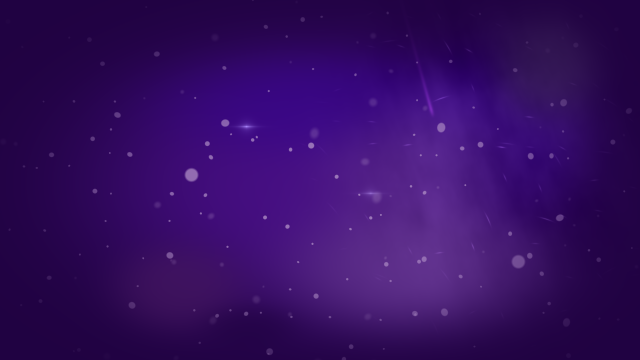
Write a Shadertoy shader that draws this background.

```glsl
// Deep violet nebula with soft haze, drifting dust, faint sparks and lens glints.
#define EDGE   vec3(0.126, 0.008, 0.257)
#define VIOLET vec3(0.272, 0.055, 0.510)
#define BLUE   vec3(0.215, 0.015, 0.550)
#define HAZE   vec3(0.375, 0.195, 0.545)
#define PLUM   vec3(0.275, 0.095, 0.380)
#define SMOKE  vec3(0.215, 0.115, 0.330)
#define DUST   vec3(0.680, 0.550, 0.770)
#define GLINT  vec3(0.420, 0.480, 0.460)
#define DUST_LAYERS 4
#define DUST_ALPHA 0.95
#define SPARK_ALPHA 0.30

float hash(vec2 p) {
    return fract(sin(dot(p, vec2(127.1, 311.7))) * 43758.5453);
}

float noise(vec2 p) {
    vec2 i = floor(p), f = fract(p);
    f = f * f * (3.0 - 2.0 * f);
    return mix(mix(hash(i), hash(i + vec2(1, 0)), f.x),
               mix(hash(i + vec2(0, 1)), hash(i + vec2(1, 1)), f.x), f.y);
}

float fbm(vec2 p) {
    float sum = 0.0, amp = 0.5;
    for (int i = 0; i < 5; i++) {
        sum += amp * noise(p);
        p = mat2(1.6, 1.2, -1.2, 1.6) * p + 7.3;
        amp *= 0.5;
    }
    return sum;
}

// Elliptical glow with a flattened centre
float glow(vec2 p, vec2 center, vec2 radius) {
    vec2 d = (p - center) / radius;
    return exp(-pow(dot(d, d), 1.45));
}

// Coordinates along and across an axis at angle a
vec2 alongAxis(vec2 p, float a) {
    return vec2(dot(p, vec2(cos(a), sin(a))), dot(p, vec2(-sin(a), cos(a))));
}

float disc(vec2 d, float r, float blur) {
    float soft = r * blur + 0.6 / iResolution.y;
    return 1.0 - smoothstep(r - soft, r + soft, length(d));
}

// One jittered dust disc per occupied grid cell; larger ones are often faint
float dust(vec2 p, float cell, float radius, float density, float seed) {
    vec2 id = floor(p / cell);
    if (hash(id + seed) > density) return 0.0;
    vec2 jitter = vec2(hash(id + seed + 13.1), hash(id + seed + 27.7));
    vec2 d = p - (id + 0.2 + 0.6 * jitter) * cell;
    d = alongAxis(d, 6.3 * jitter.x) * vec2(mix(0.8, 1.05, jitter.y), 1.0);
    float r = radius * mix(0.8, 1.2, hash(id + seed + 41.3));
    float faint = step(0.95 - 35.0 * radius, hash(id + seed + 59.9));
    return mix(0.85, 0.30, faint) * disc(d, r, mix(0.06, 0.45, faint));
}

// Short thin sparks, one per occupied grid cell
float sparks(vec2 p, float cell) {
    vec2 id = floor(p / cell);
    if (hash(id + 3.7) > 0.40) return 0.0;
    vec2 jitter = vec2(hash(id + 5.1), hash(id + 9.2));
    float tilt = mix(-1.2, 0.6, hash(id + 2.4));
    vec2 d = alongAxis(p - (id + 0.3 + 0.4 * jitter) * cell, tilt);
    d.y += 2.0 * d.x * d.x;
    float strength = mix(0.3, 1.0, hash(id + 6.6));
    return strength * exp(-pow(d.x / (0.10 * cell), 2.0) - pow(d.y / 0.0020, 2.0));
}

void mainImage(out vec4 fragColor, in vec2 fragCoord) {
    vec2 uv = fragCoord / iResolution.xy;
    vec2 p = fragCoord / iResolution.y;

    // Broad colour fields
    vec3 col = EDGE;
    col = mix(col, VIOLET, glow(uv, vec2(0.50, 0.49), vec2(0.355, 0.36)));
    col = mix(col, BLUE, 0.65 * glow(uv, vec2(0.50, 0.71), vec2(0.24, 0.14)));
    col = mix(col, BLUE, 0.60 * glow(uv, vec2(0.78, 0.62), vec2(0.13, 0.22)));
    col = mix(col, PLUM, 0.65 * glow(uv, vec2(0.28, 0.20), vec2(0.10, 0.12)));
    col = mix(col, HAZE, 0.85 * glow(uv, vec2(0.64, 0.25), vec2(0.19, 0.17)));
    col = mix(col, HAZE, 0.55 * glow(uv, vec2(0.67, 0.51), vec2(0.16, 0.20)));
    col = mix(col, SMOKE, 0.70 * glow(uv, vec2(0.85, 0.81), vec2(0.08, 0.14)));
    col = mix(col, EDGE, 0.50 * glow(uv, vec2(0.39, 0.09), vec2(0.07, 0.06)));

    // Billowing clouds and slanted filaments on the right
    float right = glow(uv, vec2(0.74, 0.56), vec2(0.19, 0.36));
    float filament = fbm(alongAxis(p, 1.9) * vec2(5.0, 18.0));
    float cloud = fbm(p * vec2(5.0, 4.5)) - 0.48 + 0.35 * (filament - 0.48);
    col += 0.27 * right * cloud * vec3(0.7, 0.6, 0.8);

    // Sparks and the falling streak, brightest at its foot
    col += SPARK_ALPHA * right * (sparks(p, 0.09) + sparks(p + 4.3, 0.16)) * DUST;
    vec2 s = alongAxis(p - vec2(1.202, 0.680), 1.84);
    float tail = smoothstep(-0.01, 0.02, s.x) * exp(-max(s.x, 0.0) / 0.09);
    col += 0.32 * tail * exp(-pow(s.y / 0.005, 2.0)) * vec3(0.75, 0.30, 0.75);

    // Dust from fine specks to soft discs
    float field = glow(uv, vec2(0.51, 0.48), vec2(0.43, 0.44));
    for (int i = 0; i < DUST_LAYERS; i++) {
        float k = float(i);
        float d = dust(p + 0.037 * k, 0.085 + 0.030 * k, 0.0028 + 0.0025 * k,
                       0.40 - 0.03 * k, 17.0 * k + 1.0);
        col = mix(col, DUST, DUST_ALPHA * field * d);
    }

    // Paired lens glints and the two largest discs
    for (int i = 0; i < 2; i++) {
        float k = float(i);
        vec2 d = p - mix(vec2(0.685, 0.648), vec2(1.030, 0.463), k);
        float flare = exp(-abs(d.x) / 0.016 - abs(d.y) / 0.0035);
        flare += 0.15 * exp(-dot(d, d) / 0.0004);
        col += flare * GLINT * (1.0 - 0.4 * k);
        vec2 big = p - mix(vec2(0.532, 0.514), vec2(1.440, 0.273), k);
        col = mix(col, DUST, (0.75 - 0.3 * k) * disc(big, 0.018, 0.12));
    }
    fragColor = vec4(clamp(col, 0.0, 1.0), 1.0);
}
```
